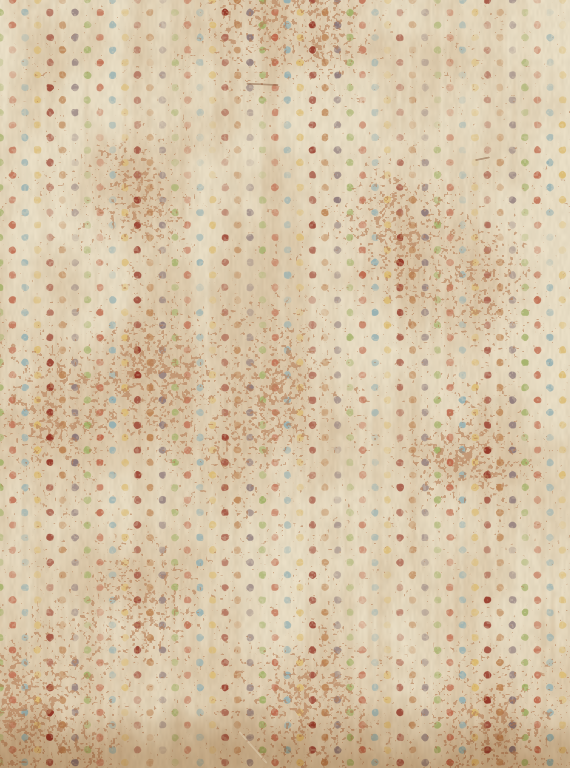
Reproduce this pattern procedurally as a Shadertoy shader.

```glsl
const float COLUMNS_PER_HEIGHT = 61.44;
const float DOT_RADIUS = 0.29;
const vec3 PAPER = vec3(0.905, 0.862, 0.765);
const vec3 AGED_PAPER = vec3(0.850, 0.775, 0.655);
const vec3 RUST = vec3(0.71, 0.49, 0.34);

// Ink of each column, repeating every seven columns
const vec3 INKS[7] = vec3[7](
    vec3(0.58, 0.20, 0.14), vec3(0.74, 0.52, 0.33), vec3(0.54, 0.46, 0.47),
    vec3(0.63, 0.69, 0.40), vec3(0.75, 0.41, 0.30), vec3(0.58, 0.69, 0.70),
    vec3(0.86, 0.73, 0.43));

// Stain centre and radius, in column widths from the top left
const vec3 STAINS[13] = vec3[13](
    vec3(38.0, 23.0, 4.5), vec3(31.0, 18.5, 4.5), vec3(4.5, 33.0, 4.5),
    vec3(12.0, 30.5, 4.5), vec3(21.5, 32.0, 5.5), vec3(21.0, 2.0, 4.0),
    vec3(27.0, 2.0, 3.5), vec3(11.5, 48.5, 4.0), vec3(24.0, 56.5, 5.0),
    vec3(3.0, 57.5, 5.5), vec3(37.5, 36.0, 4.0), vec3(11.0, 16.0, 3.5),
    vec3(40.0, 58.0, 5.0));

float hash(vec2 p) {
    vec3 q = fract(p.xyx * 0.1031);
    q += dot(q, q.yzx + 33.33);
    return fract((q.x + q.y) * q.z);
}

float noise(vec2 p) {
    vec2 i = floor(p), f = fract(p);
    f = f * f * (3.0 - 2.0 * f);
    return mix(mix(hash(i), hash(i + vec2(1, 0)), f.x),
               mix(hash(i + vec2(0, 1)), hash(i + vec2(1, 1)), f.x), f.y);
}

float fbm(vec2 p) {
    float sum = 0.0, amplitude = 0.5;
    for (int i = 0; i < 4; i++) {
        sum += amplitude * noise(p);
        p = mat2(1.6, 1.2, -1.2, 1.6) * p + 17.3;
        amplitude *= 0.5;
    }
    return sum / 0.9375;
}

float segmentDistance(vec2 p, vec2 a, vec2 b) {
    vec2 ab = b - a;
    return length(p - a - ab * clamp(dot(p - a, ab) / dot(ab, ab), 0.0, 1.0));
}

// Soft, ragged patches, taller than they are wide
float stainAmount(vec2 p) {
    vec2 warped = p + 5.0 * (vec2(fbm(p * 0.3 + 40.0), fbm(p * 0.3 + 80.0)) - 0.5);
    float clean = 1.0;
    for (int i = 0; i < 13; i++) {
        vec2 d = (warped - STAINS[i].xy) / (STAINS[i].z * vec2(1.0, 1.15));
        clean *= 1.0 - 0.72 * exp(-dot(d, d));
    }
    return 1.0 - clean;
}

vec3 paperColour(vec2 p, float stain, float streak) {
    float age = 0.55 * fbm(p * 0.22 + 7.0) + 0.45 * streak;
    vec3 colour = mix(PAPER, AGED_PAPER, smoothstep(0.32, 0.85, age + 0.3 * stain));
    colour = mix(colour, RUST, 0.13 * stain);
    return colour + 0.035 * (noise(p * vec2(6.0, 2.0)) - 0.5);
}

// Fine rust flecks that thicken inside stains
float fleckAmount(vec2 p, float stain, float streak) {
    float grain = 0.6 * noise(p * 4.3) + 0.4 * noise(p * 8.1 + 31.0);
    float cover = 0.65 * stain + 0.20 * fbm(p * 0.28 + 60.0) + 0.13 * streak;
    return smoothstep(0.0, 0.16, grain - 0.90 + 0.62 * cover);
}

// Staggered dots: rgb is the ink, a its coverage
vec4 dotLayer(vec2 p, float stain, float pixel) {
    float column = floor(p.x + 0.5);
    float stagger = 1.0 - mod(column, 2.0);
    float row = floor((p.y - stagger) * 0.5 + 0.5);
    vec2 centre = vec2(column, 2.0 * row + stagger);
    vec2 wobble = 0.08 * (vec2(noise(p * 4.0), noise(p * 4.0 + 50.0)) - 0.5);
    float edge = length(p - centre + wobble) - DOT_RADIUS;
    float shape = 1.0 - smoothstep(-0.7 * pixel, 0.7 * pixel, edge);
    float fade = smoothstep(0.22, 0.75, fbm(centre * 0.16 + 23.0));
    float strength = 0.32 + 0.42 * fade + 0.35 * stain + 0.34 * (hash(centre) - 0.5);
    float worn = mix(0.72, 1.0, smoothstep(0.18, 0.5, noise(p * 6.0 + 11.0)));
    vec3 ink = INKS[int(mod(column - 4.0, 7.0))];
    return vec4(ink, shape * worn * clamp(strength, 0.16, 0.95));
}

float scratch(vec2 p, vec2 a, vec2 b, float pixel) {
    return 1.0 - smoothstep(0.03, 0.03 + pixel, segmentDistance(p, a, b));
}

void mainImage(out vec4 fragColor, in vec2 fragCoord) {
    float pixel = COLUMNS_PER_HEIGHT / iResolution.y;
    vec2 p = vec2(fragCoord.x, iResolution.y - fragCoord.y) * pixel;
    float stain = stainAmount(p);
    float streak = 0.6 * noise(vec2(p.x * 0.55, p.y * 0.04))
                 + 0.4 * noise(vec2(p.x * 2.6, p.y * 0.12));

    vec3 colour = paperColour(p, stain, streak);
    vec4 dots = dotLayer(p, stain, pixel);
    colour = mix(colour, dots.rgb, dots.a);
    colour = mix(colour, RUST, 0.60 * fleckAmount(p, stain, streak));

    // Darkened lower edge
    float grime = smoothstep(55.5, 61.5, p.y + 3.0 * (fbm(p * 0.35) - 0.5));
    colour *= mix(vec3(1.0), vec3(0.86, 0.79, 0.71), grime);

    // Scratches and a pale crease
    float marks = scratch(p, vec2(38.1, 12.8), vec2(39.1, 12.6), pixel)
                + scratch(p, vec2(19.8, 6.7), vec2(22.2, 6.8), pixel);
    colour = mix(colour, RUST * 0.75, 0.5 * marks);
    colour = mix(colour, PAPER, 0.4 * scratch(p, vec2(19.2, 58.6), vec2(21.3, 61.0), pixel));
    fragColor = vec4(colour, 1.0);
}
```
